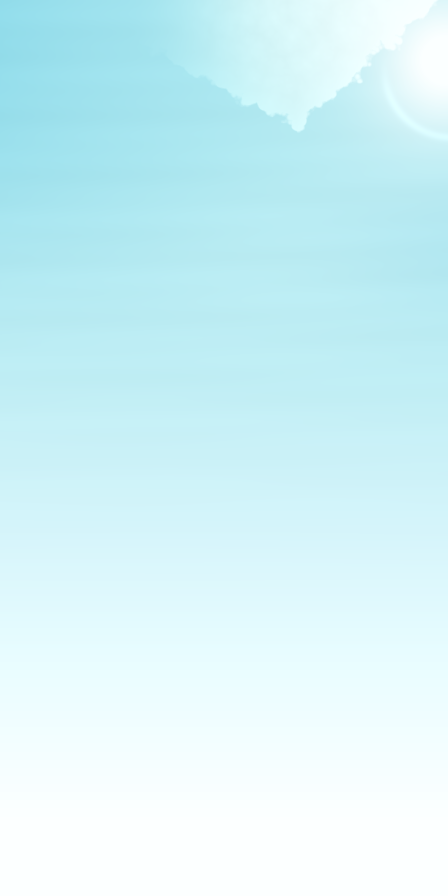
Write a Shadertoy shader that draws this background.

```glsl
// A pale aqua sky fading down to white, with a soft cumulus hanging from the
// top and a hazy sun at the right edge. The sky is a chain of colour ramps;
// the cloud is a wedge distance roughened by cellular noise.

#define SUN_POS vec2(0.995, 0.135)
#define HALO_POS vec2(1.01, 0.155)
#define HALO_RADIUS 0.152
#define CLOUD_TIP vec2(0.652, 0.278)
#define PUFF_SIZE 0.060
#define PUFF_DEPTH 0.030
#define STREAK_AMOUNT 0.004

const vec3 AQUA  = vec3(0.695, 0.915, 0.945);
const vec3 SKY   = vec3(0.750, 0.932, 0.958);
const vec3 PALE  = vec3(0.840, 0.960, 0.983);
const vec3 ICE   = vec3(0.910, 0.990, 1.000);
const vec3 WHITE = vec3(0.990, 1.000, 1.000);

float ramp(float a, float b, float x) {
    return clamp((x - a) / (b - a), 0.0, 1.0);
}

vec2 hash2(vec2 cell) {
    vec2 s = vec2(dot(cell, vec2(127.1, 311.7)), dot(cell, vec2(269.5, 183.3)));
    return fract(sin(s) * 43758.55);
}

// Distance to the nearest scattered point, in cell units
float cellular(vec2 p) {
    vec2 cell = floor(p);
    float nearest = 2.0;
    for (int j = -1; j <= 1; j++)
    for (int i = -1; i <= 1; i++) {
        vec2 c = cell + vec2(i, j);
        nearest = min(nearest, length(c + hash2(c) - p));
    }
    return nearest;
}

// Rounded billows at three scales, high at the puff centres
float billows(vec2 p) {
    float sum = 0.0, weight = 0.58;
    for (int k = 0; k < 3; k++) {
        sum += weight * (0.5 - cellular(p));
        p = p * 2.1 + 7.3;
        weight *= 0.5;
    }
    return sum;
}

// Vertical ramps plus a deeper tint at the upper left and right edge
vec3 skyColor(vec2 p, float depth) {
    vec3 c = mix(AQUA, SKY, ramp(0.18, 0.42, depth));
    c = mix(c, PALE, ramp(0.42, 0.60, depth));
    c = mix(c, ICE, ramp(0.60, 0.735, depth));
    c = mix(c, WHITE, ramp(0.735, 0.92, depth));

    float left = pow(1.0 - p.x, 1.8) * (1.0 - smoothstep(0.0, 0.46, depth));
    c -= left * vec3(0.125, 0.052, 0.026);

    vec2 r = (p - vec2(1.04, 0.53)) / vec2(0.28, 0.17);
    c -= exp(-dot(r, r)) * vec3(0.035, 0.020, 0.010);

    vec2 m = (p - vec2(0.62, 0.50)) / vec2(0.30, 0.24);
    c += exp(-dot(m, m)) * vec3(0.020, 0.008, 0.004);

    // Thin drifting streaks from layered sines
    float streak = sin(p.y * 41.0 + sin(p.x * 5.0))
                 + 0.6 * sin(p.y * 97.0 - 2.0 * sin(p.x * 3.0 + 1.0));
    return c + STREAK_AMOUNT * streak * (1.0 - smoothstep(0.3, 0.7, depth));
}

// Negative inside the cloud; p.y grows downward from the top edge
float cloudDistance(vec2 p, float puff) {
    vec2 q = p - CLOUD_TIP;
    float leftSide = dot(q, normalize(vec2(-0.55, 1.0)));
    float rightSide = dot(q, normalize(vec2(0.88, 1.0))) - 0.012;
    return max(leftSide, rightSide) - 2.0 * PUFF_DEPTH * puff;
}

void mainImage(out vec4 fragColor, in vec2 fragCoord) {
    vec2 p = vec2(fragCoord.x, iResolution.y - fragCoord.y) / iResolution.x;
    float depth = 1.0 - fragCoord.y / iResolution.y;
    float pixel = 1.0 / iResolution.x;
    vec3 color = skyColor(p, depth);

    // Cloud, dissolving to the left and brightening toward the sun
    float puff = billows(p / PUFF_SIZE);
    float d = cloudDistance(p, puff);
    float cover = 1.0 - smoothstep(-pixel - 0.006, pixel, d);
    cover *= smoothstep(0.28, 0.62, p.x);
    float lit = ramp(0.40, 0.95, p.x + 0.5 * (0.15 - p.y));
    vec3 cloud = mix(vec3(0.745, 0.940, 0.955), vec3(0.930, 0.995, 0.995), lit);
    cloud += 0.035 * puff + 0.025 * exp(-abs(d) * 35.0);
    color = mix(color, cloud, cover);

    // Sun core inside a broad haze
    float s = length(p - SUN_POS);
    float glow = 0.72 * exp(-s * s / 0.020) + 0.38 * exp(-s * s / 0.085);
    color = mix(color, vec3(0.985, 1.0, 1.0), min(glow, 1.0));

    // Faint lens halo, strongest on its lower left
    vec2 h = p - HALO_POS;
    float ring = exp(-pow((length(h) - HALO_RADIUS) / 0.009, 2.0));
    color += 0.045 * ring * smoothstep(-0.04, 0.10, h.y);

    fragColor = vec4(clamp(color, 0.0, 1.0), 1.0);
}
```
